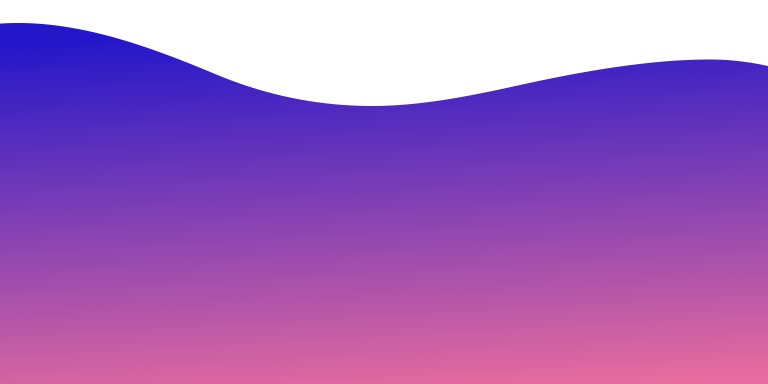
Reproduce this background procedurally as a WebGL 1 fragment shader.

```glsl
precision highp float;

uniform vec2 u_resolution;

const vec3 BLUE = vec3(0.14, 0.09, 0.79);
const vec3 PINK = vec3(0.90, 0.42, 0.62);
const vec3 WHITE = vec3(1.0);

// Cubic curve between two knots, each holding x, height and slope
float hermite(float x, vec3 a, vec3 b) {
  float span = b.x - a.x;
  float t = (x - a.x) / span;
  float s = 1.0 - t;
  float ends = a.y * s * s * (1.0 + 2.0 * t) + b.y * t * t * (3.0 - 2.0 * t);
  return ends + span * t * s * (a.z * s - b.z * t);
}

// Smooth wave crest through its peaks, trough and inflections
float waveHeight(float x) {
  vec3 leftPeak = vec3(0.0234, 0.9401, 0.0);
  vec3 descent = vec3(0.28, 0.8073, -0.84);
  vec3 trough = vec3(0.4844, 0.724, 0.0);
  vec3 ascent = vec3(0.6771, 0.7786, 0.44);
  vec3 shoulder = vec3(0.8073, 0.8268, 0.28);
  vec3 rightPeak = vec3(0.9245, 0.8451, 0.0);
  vec3 rightEnd = vec3(1.0, 0.8281, -0.44);

  if (x < descent.x) return hermite(x, leftPeak, descent);
  if (x < trough.x) return hermite(x, descent, trough);
  if (x < ascent.x) return hermite(x, trough, ascent);
  if (x < shoulder.x) return hermite(x, ascent, shoulder);
  if (x < rightPeak.x) return hermite(x, shoulder, rightPeak);
  return hermite(x, rightPeak, rightEnd);
}

// Slightly tilted gradient, blue at the upper left to pink at the lower right
vec3 waveColor(vec2 uv) {
  float t = 0.916 - 1.038 * uv.y + 0.116 * uv.x;
  return mix(BLUE, PINK, clamp(t, 0.0, 1.0));
}

// Coverage with an edge one pixel wide
float coverage(float depth, float pixel) {
  return clamp(depth / pixel + 0.5, 0.0, 1.0);
}

void main() {
  vec2 uv = gl_FragCoord.xy / u_resolution;
  float fill = coverage(waveHeight(uv.x) - uv.y, 1.0 / u_resolution.y);
  gl_FragColor = vec4(mix(WHITE, waveColor(uv), fill), 1.0);
}
```
